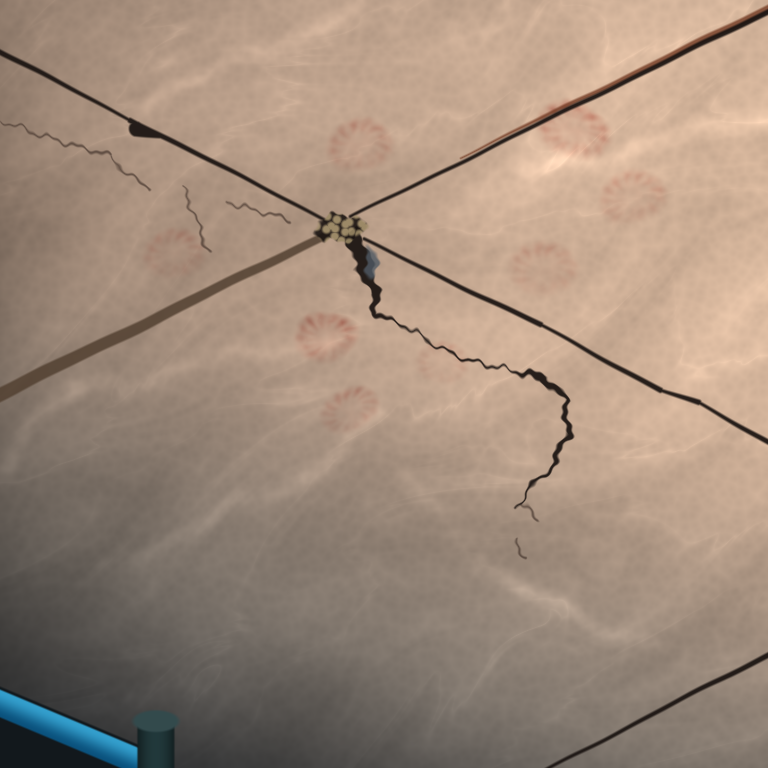
This texture is drawn by a WebGL 2 fragment shader. Its source:

```glsl
#version 300 es
precision highp float;
uniform vec2 u_resolution;
out vec4 fragColor;

vec2 hash2(vec2 c) {
  return fract(sin(vec2(dot(c, vec2(127.1, 311.7)), dot(c, vec2(269.5, 183.3)))) * 43758.5);
}

// Cellular noise: distance to the nearest scattered point
float cells(vec2 p) {
  vec2 id = floor(p), f = fract(p);
  float d = 2.0;
  for (int i = 0; i < 9; i++) {
    vec2 o = vec2(i % 3 - 1, i / 3 - 1);
    d = min(d, length(o + hash2(id + o) - f));
  }
  return d;
}

// Layered sines, folded by their own output
float clouds(vec2 p) {
  float sum = 0.0, amp = 0.5;
  for (int i = 0; i < 5; i++) {
    p += 0.7 * sin(p.yx * 1.3 + float(i));
    sum += amp * sin(p.x) * sin(p.y + 1.0);
    p = mat2(1.5, 0.9, -0.9, 1.5) * p;
    amp *= 0.58;
  }
  return sum;
}

// Distance to a segment and position along it
vec2 segment(vec2 p, vec2 a, vec2 b) {
  vec2 ab = b - a;
  float t = clamp(dot(p - a, ab) / dot(ab, ab), 0.0, 1.0);
  return vec2(length(p - a - ab * t), t);
}

float fill(float d) {
  float soft = 0.0006 + 1.0 / u_resolution.y;
  return 1.0 - smoothstep(-soft, soft, d);
}

float stroke(vec2 p, vec2 a, vec2 b, float wa, float wb) {
  vec2 s = segment(p, a, b);
  return fill(s.x - mix(wa, wb, s.y));
}

float ellipse(vec2 p, vec2 c, vec2 r) {
  return fill((length((p - c) / r) - 1.0) * min(r.x, r.y));
}

// Ring-shaped stain broken into radial treads
float stain(vec2 p, vec4 s) {
  vec2 q = (p - s.xy) / s.z * vec2(1.0, 1.25);
  float r = length(q), tread = 0.5 + 0.5 * sin(atan(q.y, q.x) * 13.0 + 5.0 * r);
  float ring = smoothstep(0.3, 0.75, r) * (0.35 + 0.65 * tread) * (0.6 + 0.4 * q.y);
  return s.w * (1.0 - smoothstep(0.75, 1.1, r)) * (0.25 + ring);
}

// Segments: start.xy, end.xy
const vec4 veins[8] = vec4[8](vec4(0.2, 0.87, 0.46, 0.99), vec4(0.68, 0.775, 1.02, 0.85),
  vec4(0, 0.4, 0.1, 0.49), vec4(0.1, 0.49, 0.42, 0.56), vec4(0.14, 0.26, 0.39, 0.38),
  vec4(0.39, 0.38, 0.5, 0.45), vec4(0.52, 0.38, 0.68, 0.23), vec4(0.68, 0.23, 0.85, 0.16));
const vec4 seams[8] = vec4[8](vec4(1.01, 0.99, 0.456, 0.718), vec4(-0.01, 0.938, 0.17, 0.844),
  vec4(0.17, 0.844, 0.425, 0.713), vec4(0.703, 0.577, 0.475, 0.688), vec4(0.86, 0.492, 0.703, 0.577),
  vec4(0.91, 0.475, 0.86, 0.492), vec4(1.01, 0.42, 0.91, 0.475), vec4(1.01, 0.153, 0.71, -0.003));
const vec4 hairlines[6] = vec4[6](vec4(0, 0.842, 0.14, 0.797), vec4(0.14, 0.797, 0.19, 0.757),
  vec4(0.237, 0.757, 0.272, 0.675), vec4(0.295, 0.738, 0.375, 0.714),
  vec4(0.677, 0.347, 0.702, 0.322), vec4(0.67, 0.3, 0.686, 0.273));
// Stains: centre, radius, strength
const vec4 stains[8] = vec4[8](vec4(0.42, 0.563, 0.042, 0.75), vec4(0.468, 0.808, 0.045, 0.5),
  vec4(0.748, 0.83, 0.048, 0.7), vec4(0.82, 0.745, 0.045, 0.4), vec4(0.458, 0.465, 0.038, 0.5),
  vec4(0.23, 0.67, 0.042, 0.4), vec4(0.71, 0.647, 0.046, 0.35), vec4(0.575, 0.53, 0.036, 0.3));
// Main crack: position, half width
const vec3 crack[12] = vec3[12](vec3(0.46, 0.694, 0.009), vec3(0.474, 0.655, 0.012), vec3(0.488, 0.622, 0.006),
  vec3(0.488, 0.594, 0.003), vec3(0.534, 0.57, 0.001), vec3(0.605, 0.531, 0.002), vec3(0.664, 0.518, 0.001),
  vec3(0.71, 0.508, 0.006), vec3(0.736, 0.479, 0.003), vec3(0.74, 0.434, 0.004), vec3(0.72, 0.395, 0.003),
  vec3(0.67, 0.34, 0.001));

void main() {
  vec2 p = gl_FragCoord.xy / u_resolution;
  vec2 warp = 0.008 * sin(p.yx * 31.0 + vec2(0, 2)) + 0.004 * sin(p.yx * 73.0 + 1.0);
  vec2 grain = mat2(0.9, -0.42, 0.42, 0.9) * p;
  vec2 rough = p + 0.003 * sin(p.yx * vec2(140, 170)) + 0.0015 * sin(p.yx * 390.0);

  // Light falling off toward the lower left
  float s = p.y + 0.35 * p.x, glow = length((p - vec2(1.05, 0.76)) * 1.8);
  vec3 col = mix(vec3(0.17, 0.18, 0.19), vec3(0.47, 0.44, 0.41), smoothstep(0.0, 0.36, s));
  col = mix(col, vec3(0.69, 0.59, 0.515), smoothstep(0.22, 0.78, s));
  col += vec3(0.17, 0.14, 0.11) * exp(-glow * glow);
  col *= 1.0 - 0.22 * exp(-p.x * 8.0);

  // Marble mottling, pale veins and reddish stains
  float cloud = clouds(grain * vec2(7, 15)), pale = 0.0, red = 0.0;
  col *= 0.95 + 0.1 * cloud + 0.05 * (cells(grain * vec2(14, 30) + warp * 90.0) + cells(p * 75.0));
  for (int i = 0; i < 8; i++) {
    float d = segment(p + warp, veins[i].xy, veins[i].zw).x / 0.012;
    pale += exp(-d * d);
    red += stain(p + warp * 0.5, stains[i]);
  }
  float wisps = pow(1.0 - abs(sin(grain.y * 21.0 + 2.5 * cloud + 2.0 * sin(grain.x * 6.0))), 6.0);
  col *= 1.0 + (0.12 * pale + 0.07 * wisps) * (0.65 + 0.6 * cloud);
  col *= 1.0 - vec3(0.13, 0.34, 0.36) * red * (0.5 + 0.8 * cells(p * 65.0));

  // Seams, hairlines and main crack
  vec2 q = p + warp * 0.1;
  vec3 ink = vec3(0.1, 0.075, 0.065);
  col = mix(col, vec3(0.32, 0.25, 0.19), 0.85 * stroke(q, vec2(0.425, 0.694), vec2(-0.01, 0.482), 0.005, 0.009));
  col = mix(col, vec3(0.45, 0.23, 0.14), 0.8 * stroke(q, vec2(0.6, 0.795), vec2(1.01, 0.994), 0.001, 0.005));
  float dark = stroke(q, vec2(0.178, 0.833), vec2(0.212, 0.821), 0.01, 0.001), faint = 0.0;
  for (int i = 0; i < 8; i++) dark = max(dark, stroke(q, seams[i].xy, seams[i].zw, 0.0035, 0.002));
  for (int i = 0; i < 11; i++)
    dark = max(dark, stroke(rough, crack[i].xy, crack[i + 1].xy, crack[i].z, crack[i + 1].z));
  for (int i = 0; i < 6; i++) faint = max(faint, stroke(rough, hairlines[i].xy, hairlines[i].zw, 0.001, 0.002));
  col = mix(col, vec3(0.24, 0.18, 0.15), 0.65 * faint);
  col = mix(col, ink, 0.93 * dark);

  // Crumbled joint and chips
  vec3 rubble = mix(vec3(0.6, 0.53, 0.39), ink, smoothstep(0.3, 0.75, cells(p * 95.0)));
  col = mix(col, rubble, 0.9 * ellipse(rough, vec2(0.442, 0.703), vec2(0.033, 0.018)));
  col = mix(col, vec3(0.31, 0.35, 0.39), 0.8 * ellipse(rough, vec2(0.483, 0.657), vec2(0.008, 0.02)));

  // Blue rail and its post
  float rail = p.y - 0.102 + 0.42 * p.x, railEnd = fill(p.x - 0.19), side = p.x - 0.203;
  vec3 blue = mix(vec3(0.04, 0.32, 0.49), vec3(0.2, 0.62, 0.8), smoothstep(-0.035, -0.002, rail));
  col = mix(col, vec3(0.07, 0.095, 0.11), railEnd * fill(rail - 0.004));
  col = mix(col, blue, railEnd * fill(abs(rail + 0.018) - 0.018));
  col = mix(col, vec3(0.13, 0.22, 0.23) * (1.0 - 800.0 * side * side), fill(max(abs(side) - 0.024, p.y - 0.06)));
  col = mix(col, vec3(0.2, 0.29, 0.3), ellipse(p, vec2(0.203, 0.061), vec2(0.03, 0.014)));
  fragColor = vec4(col, 1);
}
```
